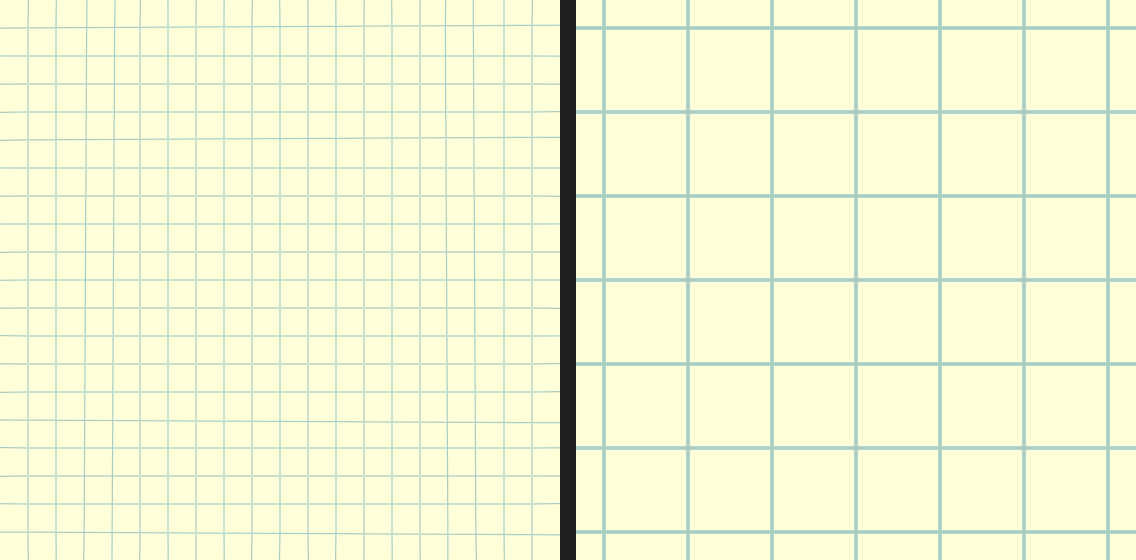
Left, the full canvas; right, a detail of the centre.
Write a WebGL 1 fragment shader that draws this pattern.

```glsl
#ifdef GL_FRAGMENT_PRECISION_HIGH
precision highp float;
#else
precision mediump float;
#endif
// Cream graph paper ruled with a 20 by 20 grid of thin grey-green lines.
// Each pixel measures its distance to the nearest rule of both directions;
// a few rules lean slightly, and the ends of all rules bend by a hair.

uniform vec2 u_resolution;

#define CELLS 20.0
#define LINE_WIDTH 0.0022
#define LEAN 0.005
#define END_BEND 0.0018
#define END_LENGTH 0.05
#define PAPER_COLOR vec3(1.0, 1.0, 0.855)
#define LINE_COLOR vec3(0.66, 0.81, 0.777)

float hash(vec2 p) {
    return fract(sin(dot(p, vec2(127.1, 311.7))) * 43758.5453);
}

// 1 where the rank matches either of two ranks counted from the centre
float isRank(float rank, float a, float b) {
    return max(1.0 - step(0.5, abs(rank - a)), 1.0 - step(0.5, abs(rank - b)));
}

// Coverage of the rules stacked across one axis and running along the other.
// leaningRanks picks the rules that drift; lean is their drift from the centre.
float rules(float across, float along, vec2 leaningRanks, float lean,
            float seed, float pixel) {
    float index = floor(across * CELLS + 0.5);
    float fromCentre = index - 0.5 * CELLS;

    // Straight drift, growing along the rule
    float leaning = isRank(abs(fromCentre), leaningRanks.x, leaningRanks.y);
    float offset = leaning * sign(fromCentre) * lean * along;

    // Tiny random bend in the outermost cell at each end
    float startBend = (hash(vec2(index, seed)) - 0.5) * END_BEND;
    float endBend = (hash(vec2(index, seed + 7.0)) - 0.5) * END_BEND;
    offset += startBend * (1.0 - clamp(along / END_LENGTH, 0.0, 1.0));
    offset += endBend * (1.0 - clamp((1.0 - along) / END_LENGTH, 0.0, 1.0));

    // Antialiased stroke, left out on the sheet border
    float dist = abs(across - index / CELLS - offset);
    float inside = step(0.5, index) * step(index, CELLS - 0.5);
    return inside * clamp((0.5 * LINE_WIDTH - dist) / pixel + 0.5, 0.0, 1.0)
                  * min(1.0, LINE_WIDTH / pixel);
}

void main() {
    vec2 uv = gl_FragCoord.xy / u_resolution;
    vec2 pixel = 1.0 / u_resolution;

    float vertical = rules(uv.x, uv.y, vec2(6.0, 7.0), -LEAN, 3.0, pixel.x);
    float horizontal = rules(uv.y, uv.x, vec2(5.0, 9.0), LEAN, 19.0, pixel.y);

    vec3 color = mix(PAPER_COLOR, LINE_COLOR, max(vertical, horizontal));
    gl_FragColor = vec4(color, 1.0);
}
```
